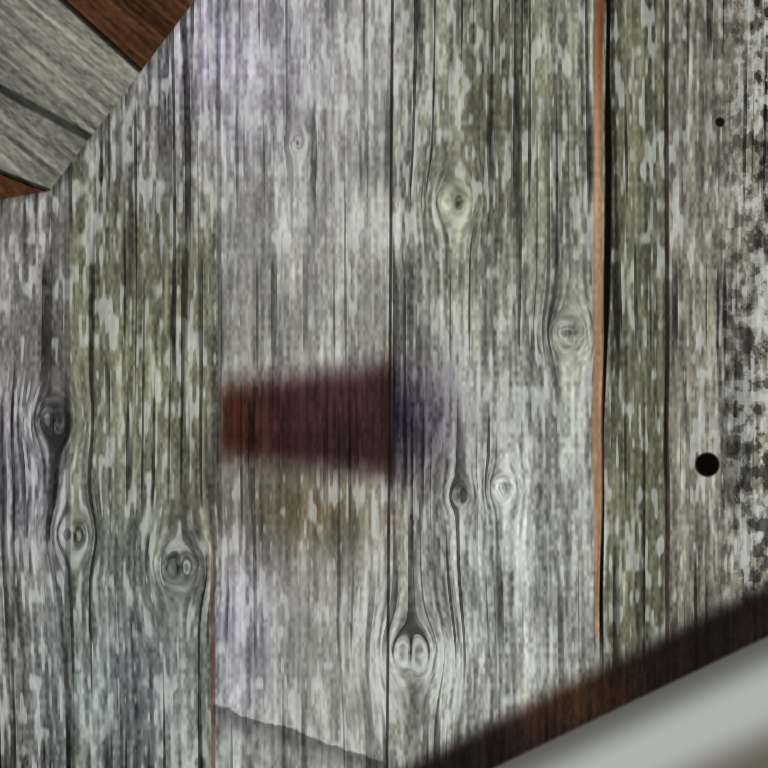
Give the GLSL for this texture, as a WebGL 1 fragment shader.

```glsl
precision highp float;
// Weathered barn boards with knots, a dark stain, a splintered gap and a pale diagonal pipe.
uniform vec2 u_resolution;
#define GRAIN_FREQ 125.
#define GRAIN_CONTRAST 1.3
#define FLAKE_AMOUNT .55
#define STAIN_STRENGTH .95
#define PALE vec3(.8, .82, .8)
#define OLIVE vec3(.36, .36, .29)
#define LAVENDER vec3(.6, .58, .64)
#define DARK vec3(.1, .07, .06)
#define RUST vec3(.28, .18, .12)
#define TAN vec3(.64, .51, .39)

float hash(vec2 p) {
  vec3 q = fract(p.xyx * vec3(.1031, .103, .0973));
  q += dot(q, q.yzx + 33.33);
  return fract((q.x + q.y) * q.z);
}
float noise(vec2 p) {
  vec2 i = floor(p), f = fract(p);
  f *= f * (3. - 2. * f);
  return mix(mix(hash(i), hash(i + vec2(1, 0)), f.x),
             mix(hash(i + vec2(0, 1)), hash(i + vec2(1, 1)), f.x), f.y);
}
float fbm(vec2 p) {
  float sum = 0., amp = .5;
  for (int i = 0; i < 4; i++) {
    sum += amp * noise(p);
    p = p * 2.03 + 17.;
    amp *= .5;
  }
  return sum;
}
float band(float x, float a, float b, float s) {
  return smoothstep(a - s, a + s, x) - smoothstep(b - s, b + s, x);
}
float blob(vec2 p, float x, float y, float rx, float ry) {
  vec2 q = (p - vec2(x, y)) / vec2(rx, ry);
  return exp(-dot(q, q));
}
float line(float d, float w) {
  return 1. - smoothstep(w * .4, w + 1. / u_resolution.x, abs(d));
}
// Bends the grain (xy) around a knot and adds its rings to the shade (z).
void knot(vec2 p, float x, float y, float r, inout vec3 grain) {
  vec2 d = (p - vec2(x, y)) * vec2(1, .75);
  float k = dot(d, d) / (r * r);
  grain.x -= d.x * exp(-k * .15) / (k + .35);
  float ring = sin(sqrt(k) * 11. + 9. * noise(p * 90.));
  grain.z += exp(-k * 1.3) * (.13 * ring - .06) - .3 * exp(-k * 18.);
}
// Fibre brightness around zero; x runs across the grain.
float fibres(vec2 g) {
  return .2 * noise(g * vec2(45, 2.5)) + .32 * noise(g * vec2(GRAIN_FREQ, 4)) - .56
    + .34 * noise(g * vec2(GRAIN_FREQ * 2., 22)) + .26 * noise(g * vec2(300, 150))
    + .06 * sin(g.x * 560. + 9. * noise(g * vec2(14, 3)));
}
vec3 boardColor(vec2 p) {
  vec3 c = mix(vec3(.54, .55, .5), vec3(.44, .43, .41), band(p.x, -.1, .09, .01));
  c = mix(c, OLIVE * 1.06, .85 * band(p.x, .09, .282, .01));
  c = mix(c, vec3(.61, .61, .57), band(p.x, .285, .51, .012));
  c = mix(c, OLIVE, .8 * blob(p, .65, .86, .11, .25));
  c = mix(c, vec3(.62, .63, .61), .85 * blob(p, .65, .28, .15, .24));
  c = mix(c, OLIVE, .85 * band(p.x, .79, .87, .003));
  c = mix(c, vec3(.47, .46, .41), smoothstep(.865, .875, p.x));
  c = mix(c, LAVENDER, .85 * blob(p, .29, .96, .17, .2));
  c = mix(c, LAVENDER * .88, .65 * blob(p, .02, .39, .07, .11));
  c = mix(c, vec3(.47, .52, .54), .75 * blob(p, .17, .1, .13, .22));
  c = mix(c, LAVENDER, .85 * blob(p, .315, .19, .045, .13));
  return mix(c, vec3(.36, .32, .25), .9 * blob(p, .4, .34, .12, .065));
}
vec3 wall(vec2 p) {
  vec3 g = vec3(p.x + .012 * noise(p * vec2(5, 3)), p.y, 0);
  knot(p, .387, .813, .01, g);
  knot(p, .59, .738, .022, g);
  knot(p, .742, .567, .022, g);
  knot(p, .07, .453, .024, g);
  knot(p, .095, .303, .022, g);
  knot(p, .234, .262, .026, g);
  knot(p, .535, .15, .032, g);
  knot(p, .599, .355, .014, g);
  knot(p, .655, .364, .016, g);
  float rough = 1. - .35 * band(p.x, .285, .51, .01), mottle = fbm(p * vec2(24, 14));
  vec3 c = boardColor(p) * (1. + GRAIN_CONTRAST * rough * fibres(g.xy) + g.z) * (.78 + .42 * mottle);
  // Pale flakes, fibre cracks and lichen.
  c = mix(c, PALE, FLAKE_AMOUNT * smoothstep(.55, .77, .6 * noise(g.xy * vec2(230, 45)) + .5 * mottle));
  c *= 1. - .5 * rough * smoothstep(.7, .9, noise(g.xy * vec2(GRAIN_FREQ * 1.6, 5) + 40.));
  float lichen = fbm(p * vec2(75, 60)), side = smoothstep(.9, 1., p.x);
  c = mix(c, PALE, .6 * side * smoothstep(.5, .65, lichen)) * (1. - .5 * side * smoothstep(.46, .32, lichen));
  // Stain: rust on the left, plum across the seam.
  float stain = band(p.x, .287, .514, .01) * band(p.y, .435 - .11 * p.x, .458 + .14 * p.x, .027);
  vec3 plum = mix(vec3(.39, .2, .15), vec3(.34, .21, .23), smoothstep(.29, .4, p.x));
  c *= mix(vec3(1), plum, STAIN_STRENGTH * stain);
  c *= mix(vec3(1), vec3(.48, .39, .55), blob(p, .51, .455, .085, .08) * smoothstep(.505, .515, p.x));
  // Seams, holes and the ragged lower edge.
  float wob = .004 * noise(vec2(p.y * 9., 2)) - .002;
  c = mix(c, DARK, .7 * line(p.x - .504 - .007 * p.y, .0017));
  c = mix(c, RUST, .6 * line(p.x - .277 - wob, .003) * smoothstep(.32, .25, p.y));
  c *= 1. - .3 * line(p.x - .286 - wob, .003) * smoothstep(.25, .32, p.y);
  c *= 1. - .3 * line(p.x - .088 - wob, .004);
  c = mix(c, DARK, .7 * line(p.x - .869 - wob, .003));
  c = mix(c, DARK * .4, smoothstep(.018, .013, length(p - vec2(.921, .395))));
  c = mix(c, DARK, smoothstep(.008, .004, length(p - vec2(.9375, .841))));
  float rag = p.y - .18 + .33 * p.x + .014 * fbm(p * 60.);
  c *= 1. - .4 * smoothstep(.003, -.002, rag) * smoothstep(-.05, 0., rag) * band(p.x, .278, .5, .003);
  // Open gap and tan splinter.
  float gap = p.x - .783 - .01 * smoothstep(.3, .8, p.y) - wob;
  c = mix(c, DARK * .6, line(gap, .0025 + .003 * band(p.y, .57, .87, .04)) * smoothstep(.1, .2, p.y));
  vec3 splinter = mix(TAN, RUST * 1.6, smoothstep(.75, 1., p.y)) * (1. + .6 * fibres(p));
  float width = .003 + .005 * smoothstep(.17, .43, p.y);
  return mix(c, splinter, line(p.x - .776 - .005 * p.y - wob, width) * smoothstep(.165, .18, p.y));
}
vec3 cornerBoards(vec2 p) {
  float f = 1. + 1.1 * fibres(vec2(dot(p, vec2(.64, .77)), dot(p, vec2(.77, -.64))));
  float rust = max(dot(p - vec2(.081, 1), vec2(.669, .743)), .776 - .39 * p.x - p.y);
  vec3 c = mix(vec3(.44, .44, .4), RUST, smoothstep(-.002, .002, rust)) * f;
  return c * (1. - .6 * line(rust, .004)) * (1. - .5 * line(p.y - .885 + .55 * p.x, .008));
}
void main() {
  vec2 p = gl_FragCoord.xy / u_resolution;
  float corner = min(dot(p - vec2(.065, .752), vec2(-.795, .606)), p.y - .74 - .18 * p.x);
  vec3 c = wall(p) * (1. - .2 * smoothstep(-.012, 0., corner));
  c = mix(c, cornerBoards(p), smoothstep(-.002, .002, corner));
  // Soft shadow, then the pipe.
  vec3 umber = mix(DARK, RUST * .7, blob(p, .74, .09, .09, .05)) * (1. + fibres(p));
  c = mix(c, umber, .95 * smoothstep(.014, -.022, p.y - .51 * (p.x - .52)));
  float depth = .48 * (p.x - .64) - p.y;
  vec3 pipe = mix(vec3(.36, .36, .34), PALE * .85, smoothstep(0., .065, depth));
  pipe = mix(pipe, vec3(.4, .38, .34), smoothstep(.09, .165, depth));
  c = mix(c, pipe, smoothstep(-.003, .005, depth));
  gl_FragColor = vec4(clamp(c, 0., 1.), 1);
}
```
